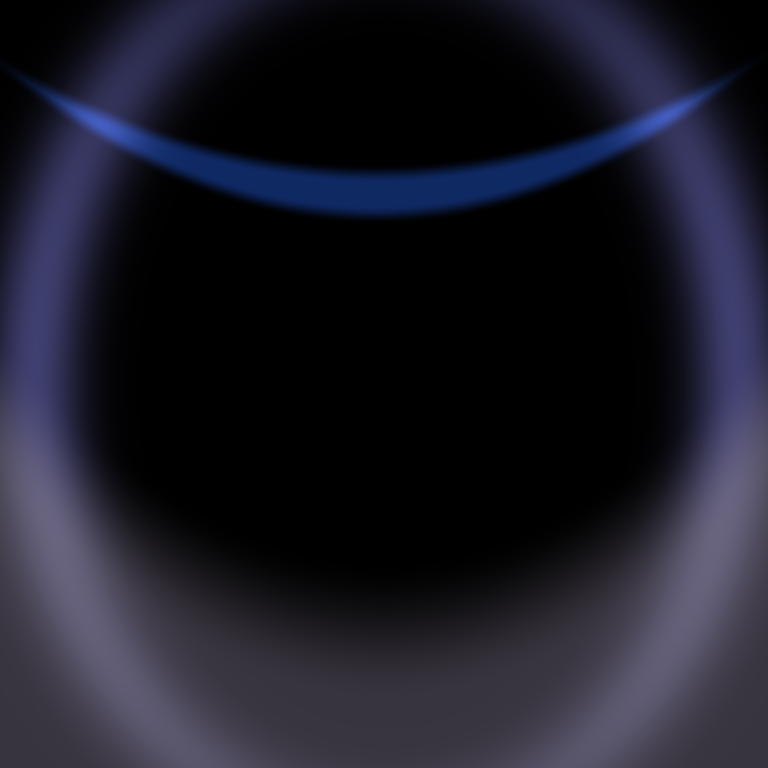
This background is drawn by a WebGL 1 fragment shader. Its source:

```glsl
precision highp float;
// A soft indigo oval ring over black, with a blue crescent above and grey haze below.

uniform vec2 u_resolution;

#define RING_CENTER vec2(0.503, 0.5)
#define RING_RADII vec2(0.458, 0.587)
#define RING_BLUR 0.043
#define RING_FADE 1.5
#define HAZE_LEVEL 0.177
#define HAZE_CURVE 1.2
#define HAZE_BLUR 0.095
#define ARC_LOWEST vec2(0.49, 0.747)
#define ARC_CURVE 0.71
#define ARC_HALF_WIDTH 0.027
#define ARC_BLUR 0.012

const vec3 INDIGO = vec3(0.25, 0.25, 0.44);
const vec3 SLATE = vec3(0.20, 0.20, 0.27);
const vec3 HAZE_GREY = vec3(0.22, 0.205, 0.245);
const vec3 ARC_BLUE = vec3(0.06, 0.16, 0.39);

// Approximate signed distance to an axis-aligned ellipse
float ellipseDistance(vec2 p, vec2 radii) {
  float scaled = length(p / radii);
  float slope = length(p / (radii * radii));
  return (scaled - 1.0) * max(scaled, 1e-3) / max(slope, 1e-3);
}

// Gaussian glow along the oval, dimmer toward its top and bottom
float ringGlow(vec2 uv) {
  vec2 p = uv - RING_CENTER;
  float d = ellipseDistance(p, RING_RADII) / RING_BLUR;
  return exp(-0.5 * d * d) * (1.0 - RING_FADE * p.y * p.y);
}

// Haze below a curved, blurred horizon
float hazeCover(vec2 uv) {
  float x = uv.x - 0.5;
  float height = uv.y - HAZE_LEVEL - HAZE_CURVE * x * x;
  return 1.0 - smoothstep(-HAZE_BLUR, HAZE_BLUR, height);
}

// Upturned crescent that narrows and fades toward its tips
float arcCover(vec2 uv) {
  vec2 p = uv - ARC_LOWEST;
  float offset = abs(p.y - ARC_CURVE * p.x * p.x);
  float halfWidth = ARC_HALF_WIDTH * max(1.0 - 4.0 * p.x * p.x, 0.0);
  float band = 1.0 - smoothstep(halfWidth - ARC_BLUR, halfWidth + ARC_BLUR, offset);
  return band * (1.0 - smoothstep(0.38, 0.53, abs(p.x)));
}

void main() {
  vec2 uv = gl_FragCoord.xy / u_resolution;
  float haze = hazeCover(uv);

  vec3 color = HAZE_GREY * haze;
  color += mix(INDIGO, SLATE, haze) * ringGlow(uv);
  color += ARC_BLUE * arcCover(uv);

  gl_FragColor = vec4(color, 1.0);
}
```
